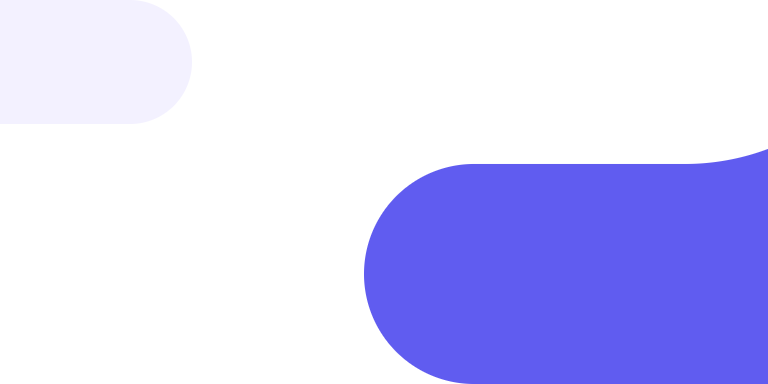
A Shadertoy shader for this background:

```glsl
// Flat white backdrop with a pale corner pill and a violet pill that flares upward at the right.

// Lengths are in canvas heights, origin at the lower left.
const vec3 WHITE  = vec3(1.0);
const vec3 PALE   = vec3(0.953, 0.945, 1.0);
const vec3 VIOLET = vec3(0.378, 0.362, 0.941);

const float PALE_RADIUS = 0.1615;
const vec2  PALE_CENTER = vec2(0.3385, 0.8385);    // center of the right cap

const float VIOLET_RADIUS = 0.2865;
const vec2  VIOLET_CENTER = vec2(1.2344, 0.2865);  // center of the left cap

const float FLARE_START  = 1.784;                  // where the top edge bends up
const float FLARE_RADIUS = 0.615;

// Signed distance to a pill with one round cap, endless toward +x.
float halfPill(vec2 p, float radius) {
    return length(vec2(min(p.x, 0.0), p.y)) - radius;
}

// Signed distance to the area under a concave arc that starts tangent to a flat edge.
float flare(vec2 p, vec2 arcCenter, float radius) {
    vec2 q = p - arcCenter;
    float underArc = radius - length(vec2(q.x, min(q.y, 0.0)));
    return max(underArc, -q.x);
}

// Antialiased coverage of a shape, one pixel wide at its edge.
float coverage(float dist, float pixel) {
    return clamp(0.5 - dist / pixel, 0.0, 1.0);
}

void mainImage(out vec4 fragColor, in vec2 fragCoord) {
    float pixel = 1.0 / iResolution.y;
    vec2 p = fragCoord * pixel;

    // Pale pill, entering from the left
    vec2 palePoint = (p - PALE_CENTER) * vec2(-1.0, 1.0);
    float paleDist = halfPill(palePoint, PALE_RADIUS);

    // Violet pill, leaving to the right and joined with its flare
    float topEdge = VIOLET_CENTER.y + VIOLET_RADIUS;
    vec2 arcCenter = vec2(FLARE_START, topEdge + FLARE_RADIUS);
    float violetDist = min(halfPill(p - VIOLET_CENTER, VIOLET_RADIUS),
                           flare(p, arcCenter, FLARE_RADIUS));

    // Layers
    vec3 color = mix(WHITE, PALE, coverage(paleDist, pixel));
    color = mix(color, VIOLET, coverage(violetDist, pixel));
    fragColor = vec4(color, 1.0);
}
```
